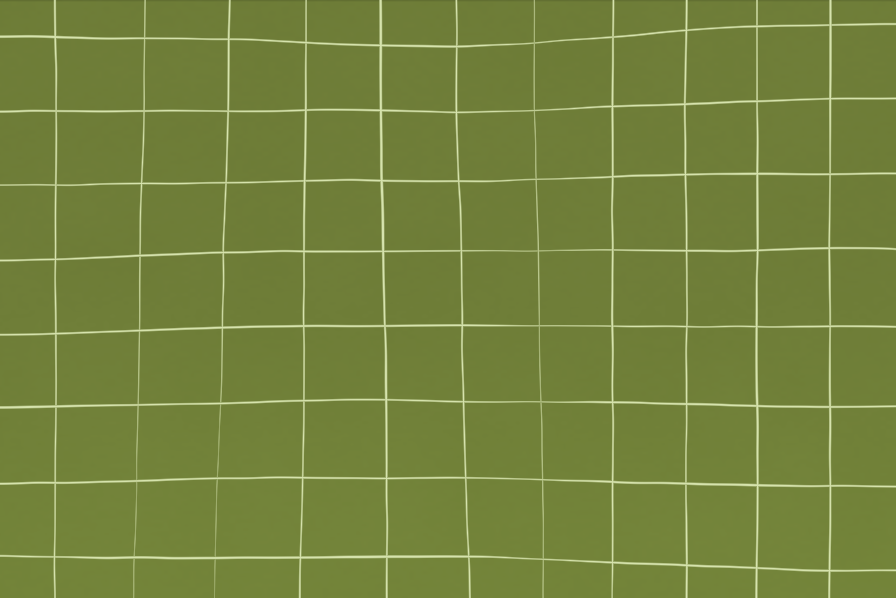
A Shadertoy shader for this pattern:

```glsl
// Warped hand-drawn grid of pale lines on olive green.

const int COLUMNS = 11;
const int ROWS = 8;
const float ASPECT = 1.5;
const vec2 FIRST_LINE = vec2(0.094, 0.0625);   // from the left, from the top
const vec2 PITCH = vec2(0.1294, 0.124);
const float LINE_WIDTH = 0.0036;
const float SOFTNESS = 1.4;                    // edge filter in pixels
const float WOBBLE = 0.005;
const float COLUMN_BULGE = 0.033;
const float COLUMN_SKEW = 0.0235;
const float ROW_BOW = 0.0156;
const float ROW_SPREAD = 0.0215;
const float ROW_SAG = 0.0137;
const float GRAIN = 0.012;
const vec3 GROUND_TOP = vec3(0.432, 0.490, 0.218);
const vec3 GROUND_BOTTOM = vec3(0.452, 0.518, 0.226);
const vec3 LINE_COLOR = vec3(0.84, 0.89, 0.68);
const float PI = 3.14159;

float hash(vec2 p) {
    return fract(sin(dot(p, vec2(127.1, 311.7))) * 43758.5453);
}

float noise(vec2 p) {
    vec2 i = floor(p), f = fract(p);
    f = f * f * (3.0 - 2.0 * f);
    return mix(mix(hash(i), hash(i + vec2(1, 0)), f.x),
               mix(hash(i + vec2(0, 1)), hash(i + vec2(1, 1)), f.x), f.y);
}

// Noise along one line; integer seeds keep the lines independent.
float lineNoise(float t, float seed) {
    return noise(vec2(t, seed));
}

float bell(float x, float center, float width) {
    float d = (x - center) / width;
    return exp(-d * d);
}

float wobble(float t, float seed) {
    return WOBBLE * (lineNoise(t * 5.0, seed) - 0.5)
         + 0.3 * WOBBLE * (lineNoise(t * 17.0, seed + 50.0) - 0.5);
}

// Columns bulge to the right and lean differently across the width.
float columnX(float k, float y) {
    float u = k / float(COLUMNS - 1);
    float lean = sin(2.0 * PI * u / 0.7) * (1.0 - smoothstep(0.55, 0.75, u));
    return FIRST_LINE.x + PITCH.x * k + COLUMN_BULGE * sin(PI * u)
         + COLUMN_SKEW * (y - 0.5) * lean + wobble(y, k);
}

// Rows rise in the middle, sag near the top and fan out to the right.
float rowY(float k, float x) {
    float v = k / float(ROWS - 1);
    float drop = ROW_SPREAD * (2.0 * v - 1.0) * smoothstep(0.45, 0.95, x)
               + ROW_SAG * pow(1.0 - v, 3.0) * bell(x, 0.52, 0.24)
               - ROW_BOW * sin(PI * v) * smoothstep(0.0, 0.4, x);
    return 1.0 - FIRST_LINE.y - PITCH.y * k - drop + wobble(x * ASPECT, k + 20.0);
}

// Uneven pen pressure along a line.
float pressure(float t, float seed) {
    return 0.55 + 0.4 * lineNoise(t * 3.0, seed + 100.0)
         + 0.25 * lineNoise(t * 11.0, seed + 150.0);
}

// Box-filtered coverage, so thin strokes fade instead of breaking up.
float stroke(float d, float width, float blur) {
    float h = 0.5 * width;
    return (clamp(d + 0.5 * blur, -h, h) - clamp(d - 0.5 * blur, -h, h)) / blur;
}

void mainImage(out vec4 fragColor, in vec2 fragCoord) {
    vec2 uv = fragCoord / iResolution.xy;
    vec2 p = uv * vec2(ASPECT, 1.0);
    float blur = SOFTNESS / iResolution.y;

    // Ground with a slight gradient, mottling and a dark upper edge
    vec3 color = mix(GROUND_BOTTOM, GROUND_TOP, smoothstep(0.0, 0.6, uv.y));
    color += GRAIN * (0.6 * noise(p * 9.0) + 0.4 * noise(p * vec2(90.0, 140.0)) - 0.5);
    color *= 1.0 - 0.12 * smoothstep(0.996, 1.0, uv.y);

    // Worn zones: a central strip, and the lower left for columns
    float centerWear = 1.0 - 0.5 * bell(uv.x, 0.6, 0.065);
    float leftWear = 1.0 - bell(uv.x, 0.2, 0.13) * mix(0.75, 0.25, smoothstep(0.2, 0.75, uv.y));

    float ink = 0.0;
    for (int i = 0; i < COLUMNS; i++) {
        float k = float(i);
        float width = LINE_WIDTH * pressure(p.y, k) * centerWear * leftWear;
        ink = max(ink, stroke(p.x - columnX(k, p.y), width, blur));
    }
    for (int i = 0; i < ROWS; i++) {
        float k = float(i);
        float width = LINE_WIDTH * pressure(p.x, k + 20.0) * centerWear;
        ink = max(ink, stroke(p.y - rowY(k, uv.x), width, blur));
    }

    fragColor = vec4(mix(color, LINE_COLOR, ink), 1.0);
}
```
